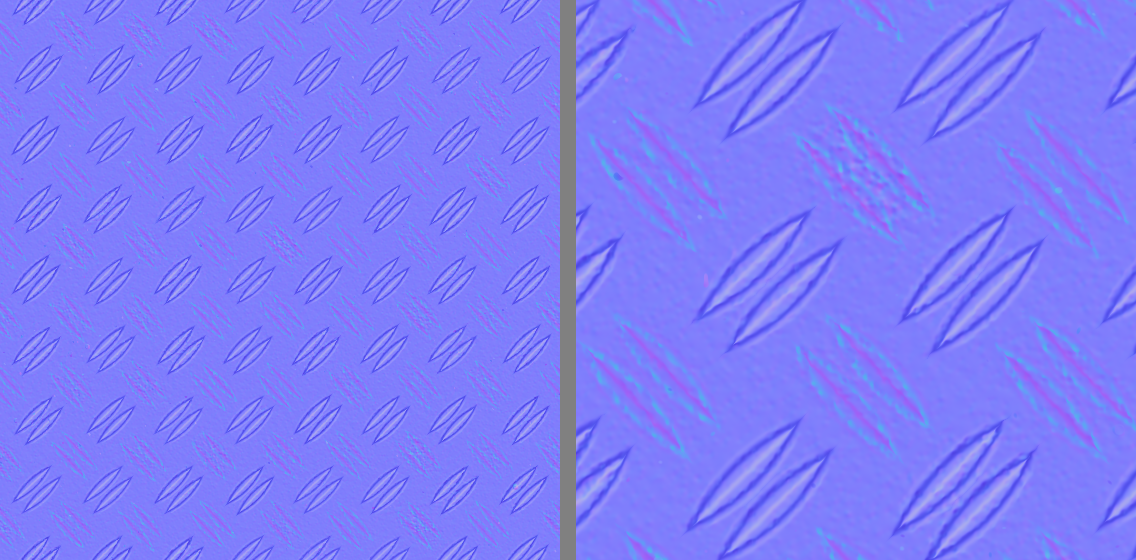
Left: the whole. Right: its middle third, enlarged.
Write a three.js fragment shader that draws this texture map.

```glsl
// Tangent-space normal map of worn tread plate: crossed pairs of raised leaf bars, 8 by 8 repeats
varying vec2 vUv;

vec2 hash2(vec2 p) {
  return fract(sin(vec2(dot(p, vec2(127.1, 311.7)), dot(p, vec2(269.5, 183.3)))) * 43758.5);
}

// Cellular bumps: summed slopes of one random dimple per cell, tiling over n cells
vec2 dimples(vec2 uv, float n) {
  vec2 p = uv * n, cell = floor(p), slope = vec2(0.0);
  for (int y = -1; y <= 1; y++) {
    for (int x = -1; x <= 1; x++) {
      vec2 id = cell + vec2(float(x), float(y));
      vec2 rnd = hash2(mod(id, n) + n);
      vec2 away = p - id - rnd;
      float height = 2.0 * fract(rnd.x * 17.0 + rnd.y * 31.0) - 1.0;
      slope += height * away * exp(-5.0 * dot(away, away));
    }
  }
  return slope;
}

float line(float d, float width) {
  return exp(-d * d / (width * width));
}

// Slope of a pair of leaf bars; lean is +1 for rising bars, -1 for falling ones
vec2 leafPair(vec2 p, float lean, vec2 grit) {
  float falling = 0.5 - 0.5 * lean;
  vec2 centre = mix(vec2(0.53, 0.0), vec2(0.02, 0.485), falling);
  vec2 id = floor(p - centre + 0.5);
  vec2 rnd = hash2(mod(id, 8.0) + 20.0 + 9.0 * lean);
  vec2 wear = hash2(mod(id, 8.0) + 57.0 + 9.0 * lean);

  // Columns drift sideways in one slow wave, with a little scatter
  vec2 q = p - centre - id - (rnd - 0.5) * vec2(0.06, 0.04);
  q.x -= 0.04 * sin(0.7854 * id.x);

  // Axes along and across the bars, slightly turned per pair, with ragged edges
  float angle = lean * (0.785 + 0.04 * falling) + (wear.x - 0.5) * 0.06;
  vec2 along = vec2(cos(angle), sin(angle));
  vec2 across = lean * vec2(along.y, -along.x);
  q += grit * (0.022 + 0.02 * falling + 0.02 * wear.y);
  float u = dot(q, along), v = dot(q, across);
  float side = v < 0.0 ? -1.0 : 1.0;
  float w = v - side * 0.104;
  float edge = abs(w) - 0.06 * (1.0 - u * u / 0.124);
  float inside = 1.0 - smoothstep(-0.016, 0.002, edge);

  // Bright ridge and face, dark flanks, pale outer rim
  float speckle = mix(1.0, clamp(0.7 + 8.0 * grit.x, 0.0, 1.9), 0.2 + 0.7 * falling);
  float flank = line(edge, w < 0.0 ? 0.016 : 0.013) * speckle;
  float ridge = line(w, 0.014) * inside;
  float rim = line(edge - 0.033, 0.013) * (1.0 - smoothstep(0.24, 0.36, abs(u)));
  float face = inside * mix(0.11, 0.04, falling);
  float s = face + ridge * mix(0.37, 0.27, falling) - flank * mix(0.6, 0.33, falling);
  s += rim * mix(w > 0.0 ? 0.23 : 0.12, 0.09, falling);

  // Fine scuffs around the more worn pairs
  float scuff = line(u, 0.28) * line(v, 0.16) * smoothstep(0.3, 1.0, wear.y);
  return s * (0.9 + 0.2 * wear.x) * vec2(1.0, lean) * 0.707 + grit * scuff * (0.35 + 0.35 * falling);
}

void main() {
  vec2 p = vUv * 8.0;
  vec2 grit = dimples(vUv, 220.0);
  vec2 pits = dimples(vUv, 110.0);

  // Grainy sheet with very shallow dents
  vec2 slope = 0.24 * grit + 0.13 * pits + 0.02 * dimples(vUv, 26.0);

  // Rare small nicks
  vec2 nick = dimples(vUv + 0.37, 100.0);
  slope += nick * 0.8 * smoothstep(0.26, 0.32, length(nick));

  vec2 rough = grit + 0.3 * pits;
  slope += leafPair(p, 1.0, rough) + leafPair(p, -1.0, rough);
  vec3 normal = normalize(vec3(slope, 1.0));
  gl_FragColor = vec4(normal * 0.5 + vec3(0.5, 0.493, 0.49), 1.0);
}
```
